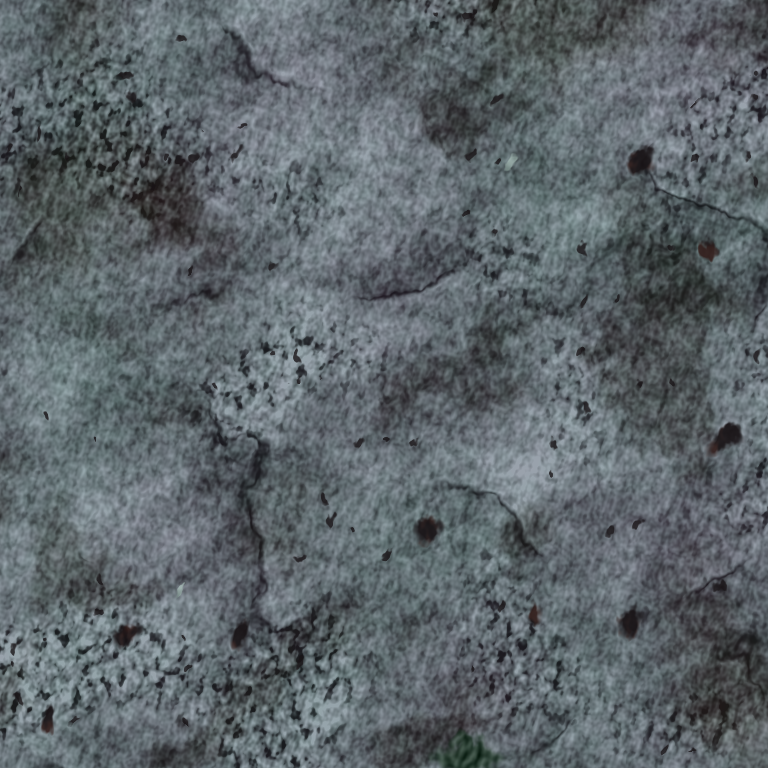
A three.js fragment shader for this texture:

```glsl
// Weathered blue-grey mud stone: gradient-noise relief lit from the upper left,
// soft brown hollows, slanted speckled grain with rough chipped patches,
// broken shaded creases, scattered rusty pits, dark specks and pale pebbles.
varying vec2 vUv;

const vec3 DARK = vec3(0.10, 0.10, 0.12);
const vec3 MID = vec3(0.375, 0.415, 0.437);
const vec3 PALE = vec3(0.55, 0.595, 0.625);
const vec3 PIT = vec3(0.09, 0.07, 0.08);
const vec3 RUST = vec3(0.20, 0.12, 0.11);
const vec3 PEBBLE = vec3(0.58, 0.66, 0.64);
const vec3 MOSS = vec3(0.13, 0.22, 0.16);
const vec2 MOSS_AT = vec2(0.61, 0.015);
const vec2 LIGHT_STEP = vec2(-0.010, 0.016);
const vec2 GRAIN_AXIS = vec2(0.30, 0.954);
const vec2 GRAIN_SCALE = vec2(118.0, 76.0);
const float BASE_TONE = 0.436;
const float LAND_SCALE = 3.6;
const float LAND_CONTRAST = 0.165;
const float RELIEF = 0.42;
const float HOLLOW_DEPTH = 0.15;
const float GRAIN = 0.185;
const float CREASE_WIDTH = 0.026;

float hash(vec2 p) {
  vec3 q = fract(p.xyx * 0.1031);
  q += dot(q, q.yzx + 33.33);
  return fract((q.x + q.y) * q.z);
}

vec2 gradient(vec2 cell) {
  float a = 6.2832 * hash(cell);
  return vec2(cos(a), sin(a));
}

float gradientNoise(vec2 p) {
  vec2 i = floor(p), f = fract(p);
  vec2 u = f * f * f * (f * (f * 6.0 - 15.0) + 10.0);
  vec2 e = vec2(1.0, 0.0);
  float low = mix(dot(gradient(i), f), dot(gradient(i + e), f - e), u.x);
  float high = mix(dot(gradient(i + e.yx), f - e.yx),
                   dot(gradient(i + 1.0), f - 1.0), u.x);
  return mix(low, high, u.y);
}

float landHeight(vec2 p) {
  float sum = 0.0, amp = 1.0;
  p = p * LAND_SCALE + 17.0;
  for (int i = 0; i < 5; i++) {
    sum += amp * gradientNoise(p);
    p = mat2(1.6, 1.2, -1.2, 1.6) * p + 9.3;
    amp *= 0.52;
  }
  return sum;
}

// Coverage of random oval blobs, at most one per grid cell; radius in cells.
float scatter(vec2 p, float cells, float share, float radius, float seed) {
  vec2 q = p * cells + seed;
  vec2 id = floor(q);
  vec2 centre = 0.3 + 0.4 * vec2(hash(id + 3.7), hash(id + 8.1));
  float turn = 1.2 + 1.6 * (hash(id + 5.3) - 0.5);
  vec2 axis = vec2(cos(turn), sin(turn));
  vec2 d = fract(q) - centre;
  d = vec2(dot(d, axis), 1.5 * dot(d, vec2(-axis.y, axis.x)));
  float size = radius * mix(0.45, 1.0, hash(id + 1.9));
  float blob = 1.0 - smoothstep(size * 0.6, size * 1.2, length(d));
  return blob * step(hash(id + 12.4), share);
}

void main() {
  vec2 p = vUv;
  vec2 wobble = vec2(gradientNoise(p * 32.0), gradientNoise(p * 32.0 + 40.0));
  vec2 bend = vec2(gradientNoise(p * 5.0 + 3.0), gradientNoise(p * 5.0 + 60.0));

  // Broad light and shade, with soft hollows
  float land = landHeight(p);
  float slope = land - landHeight(p + LIGHT_STEP);
  float basin = gradientNoise(p * 6.5 + 0.6 * bend + 0.25 * wobble + 35.0);
  float hollow = smoothstep(0.14, 0.46, basin);
  float tone = BASE_TONE + LAND_CONTRAST * land + RELIEF * slope - HOLLOW_DEPTH * hollow;

  // Slanted speckle, harsher in the rough patches
  float rough = smoothstep(0.02, 0.38, gradientNoise(p * 4.3 + 25.0) + 0.3 * bend.x);
  vec2 across = vec2(GRAIN_AXIS.y, -GRAIN_AXIS.x);
  vec2 g = vec2(dot(p, across), dot(p, GRAIN_AXIS)) * GRAIN_SCALE + 0.25 * wobble;
  float coarse = gradientNoise(g);
  float fine = gradientNoise(g.yx * vec2(2.1, 1.7) + 31.0);
  float chips = gradientNoise(g * 0.68 + 73.0);
  tone += GRAIN * mix(0.85, 1.45, rough) * (coarse + 0.75 * fine);
  tone += mix(0.05, 0.20, rough) * chips;
  tone -= mix(0.04, 0.24, rough) * smoothstep(0.16, 0.42, -chips - 0.3 * fine);

  // Broken creases with a shaded bank on one side and a lit lip on the other
  float contour = gradientNoise(p * 3.1 + 0.4 * bend + 0.06 * wobble + 52.0);
  contour += 0.022 * coarse + 0.02 * chips;
  float broken = smoothstep(0.0, 0.25, gradientNoise(p * 4.7 + 90.0) + 0.2 * wobble.x);
  float crease = 1.0 - smoothstep(0.1, 1.0, abs(contour) / CREASE_WIDTH);
  float side = smoothstep(-0.012, 0.012, contour);
  float bank = exp(-abs(contour) * 11.0) * mix(0.07, -0.15, side);
  tone += broken * (bank - 0.15 * crease);

  // Tone to colour, with warm hollows and faint mauve and teal drifts
  float shade = clamp(tone / 0.42, 0.0, 1.0);
  vec3 color = mix(DARK, MID, shade * shade * (1.5 - 0.5 * shade));
  color = mix(color, PALE, clamp((tone - 0.42) / 0.19, 0.0, 1.25));
  float drift = bend.y + 0.6 * gradientNoise(p * 45.0 + 11.0);
  color += drift * vec3(0.024, -0.014, 0.010);
  color += (0.6 * hollow + smoothstep(0.05, 0.7, -land)) * vec3(0.012, 0.0, -0.020);

  // Ragged pits, specks and pebbles
  vec2 ragged = p + 0.013 * wobble + 0.005 * vec2(coarse + chips, fine + chips);
  float pit = scatter(ragged, 8.0, 0.20, 0.23, 14.0);
  float speck = scatter(ragged, 27.0, 0.05 + 0.20 * rough, 0.24, 47.0);
  float pebble = scatter(ragged, 7.0, 0.05, 0.11, 83.0);
  vec3 pitColor = mix(PIT, RUST, smoothstep(-0.1, 0.4, wobble.y + 0.5 * coarse));
  color = mix(color, pitColor, 0.92 * pit);
  color = mix(color, PIT, 0.78 * speck);
  color = mix(color, PEBBLE + 0.2 * coarse, 0.8 * pebble);

  // Small tuft of moss at the lower edge
  float tuft = length((ragged - MOSS_AT) * vec2(1.0, 1.7)) + 0.02 * chips;
  color = mix(color, MOSS + 0.3 * coarse, 0.8 * (1.0 - smoothstep(0.025, 0.05, tuft)));

  gl_FragColor = vec4(clamp(color, 0.0, 1.0), 1.0);
}
```
